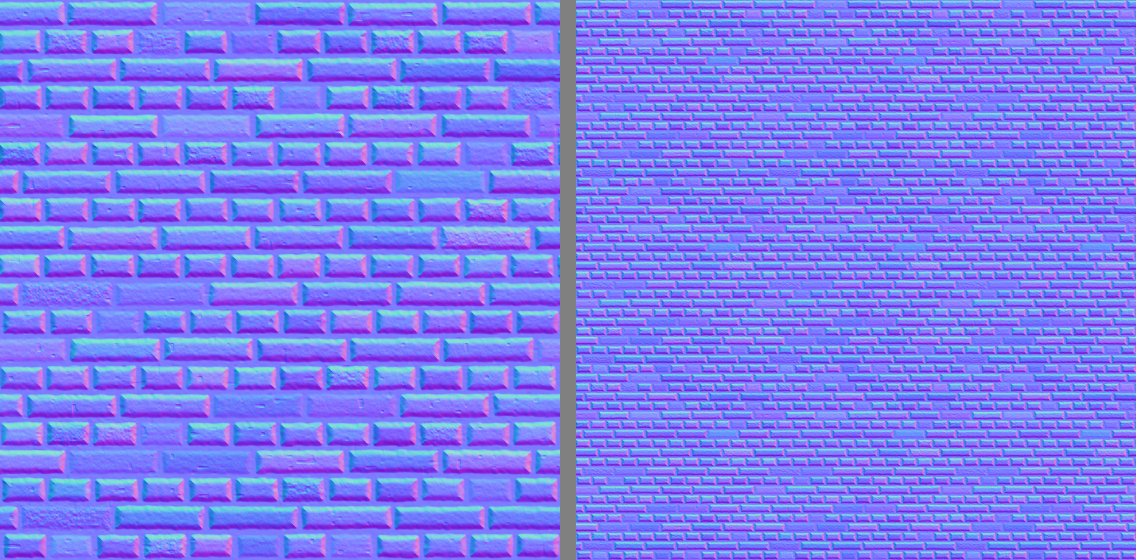
Left, the tile; right, the same tile 3 across and 3 down.
A three.js fragment shader for this texture map:

```glsl
// Tangent-space normal map of a worn brick wall: courses of long bricks alternate
// with courses of short ones. A height field of pillowed, rounded boxes plus
// wrapping noise is differentiated, then each brick is tilted a little.
varying vec2 vUv;

// Lengths are in course heights; the canvas is COURSES units wide and high.
const float COURSES = 20.0;
const float LONG_COUNT = 6.0;
const float SHORT_COUNT = 12.0;
const vec2 HALF_GAP = vec2(0.045, 0.055);
const float SIZE_JITTER = 0.05;
const float SKEW = 0.022;
const float CORNER = 0.11;
const float BEVEL_WIDTH = 0.14;
const float BEVEL_HEIGHT = 0.19;
const float EDGE_WOBBLE = 0.035;
const float GRAIN = 0.007;
const float PIT_DEPTH = 0.03;
const float FLUSH_SHARE = 0.1;   // bricks with hardly any bevel
const float ROUGH_SHARE = 0.1;   // bricks with a coarse face
const float MAX_TILT = 0.24;
const vec2 SLOPE_BIAS = vec2(-0.025, -0.03);
const float SAMPLE_STEP = 0.022;

vec2 hash2(vec2 p) {
  vec3 a = fract(p.xyx * vec3(0.1031, 0.1030, 0.0973));
  a += dot(a, a.yzx + 33.33);
  return fract((a.xx + a.yz) * a.zy);
}

// Value noise in -1..1; a whole frequency makes it wrap over the canvas.
float noise(vec2 p, vec2 frequency) {
  vec2 period = frequency * COURSES;
  p *= frequency;
  vec2 i = floor(p), f = fract(p);
  f = f * f * f * (f * (f * 6.0 - 15.0) + 10.0);
  vec2 lo = mod(i, period), hi = mod(i + 1.0, period);
  float bottom = mix(hash2(lo).x, hash2(vec2(hi.x, lo.y)).x, f.x);
  float top = mix(hash2(vec2(lo.x, hi.y)).x, hash2(hi).x, f.x);
  return 2.0 * mix(bottom, top, f.y) - 1.0;
}

// Finds the brick cell: its wrapped id, the local position and half its size.
void findBrick(vec2 p, out vec2 id, out vec2 local, out vec2 halfCell) {
  float course = mod(floor(p.y), COURSES);
  float isLong = mod(course, 2.0);
  float count = mix(SHORT_COUNT, LONG_COUNT, isLong);
  float len = COURSES / count;
  float bond = isLong * mod(course, 4.0) * 0.25;
  float drift = mix(-0.16, 0.07, hash2(vec2(course, 71.0)).x);
  float x = (p.x - drift) / len - bond;
  id = vec2(mod(floor(x), count), course);
  local = vec2((fract(x) - 0.5) * len, fract(p.y) - 0.5);
  halfCell = vec2(len, 1.0) * 0.5;
}

// Distance inward from the wavering outline of the brick.
float brickDepth(vec2 p, vec2 id, vec2 local, vec2 halfCell) {
  vec2 trim = hash2(id + 13.0) * SIZE_JITTER;
  vec2 skew = (hash2(id + 37.0) - 0.5) * SKEW;
  local += local.yx * skew * vec2(3.0, 1.0);
  local += (hash2(id + 53.0) - 0.5) * trim;
  vec2 a = abs(local) - (halfCell - HALF_GAP - trim * 0.5 - CORNER);
  float d = CORNER - length(max(a, 0.0)) - min(max(a.x, a.y), 0.0);
  return d + EDGE_WOBBLE * (0.6 * noise(p, vec2(3.0)) + 0.4 * noise(p + 5.3, vec2(7.0)));
}

float surfaceHeight(vec2 p) {
  vec2 id, local, halfCell;
  findBrick(p, id, local, halfCell);
  float d = max(brickDepth(p, id, local, halfCell), 0.0);
  vec2 wear = hash2(id + 91.0);

  // Pillowed edge
  float x = d / BEVEL_WIDTH;
  float rise = 1.0 - exp(-x * x);
  float relief = wear.x < FLUSH_SHARE ? 0.3 : mix(0.85, 1.1, wear.x);

  // Grain and pits on the face
  float coarse = wear.y < ROUGH_SHARE ? 2.6 : 1.0;
  float grain = noise(p, vec2(6.0, 9.0)) + 0.5 * noise(p + 2.7, vec2(15.0));
  float pit = smoothstep(0.72, 1.0, noise(p + 8.1, vec2(4.0, 5.0)));
  float face = GRAIN * coarse * grain - PIT_DEPTH * pit;
  return BEVEL_HEIGHT * relief * rise + face * mix(0.35, 1.0, rise);
}

void main() {
  vec2 p = vUv * COURSES;
  vec2 e = vec2(SAMPLE_STEP, 0.0);
  vec2 slope = vec2(surfaceHeight(p - e.xy) - surfaceHeight(p + e.xy),
                    surfaceHeight(p - e.yx) - surfaceHeight(p + e.yx));
  slope *= vec2(0.85, 1.0) / (2.0 * SAMPLE_STEP);

  // Each brick leans its own way; a few lean strongly
  vec2 id, local, halfCell;
  findBrick(p, id, local, halfCell);
  float onBrick = smoothstep(0.0, 0.12, brickDepth(p, id, local, halfCell));
  vec2 lean = 2.0 * hash2(id + 7.0) - 1.0;
  slope += SLOPE_BIAS + onBrick * MAX_TILT * lean * lean * lean;

  vec3 normal = normalize(vec3(slope, 1.0));
  gl_FragColor = vec4(normal * 0.5 + 0.5, 1.0);
}
```
